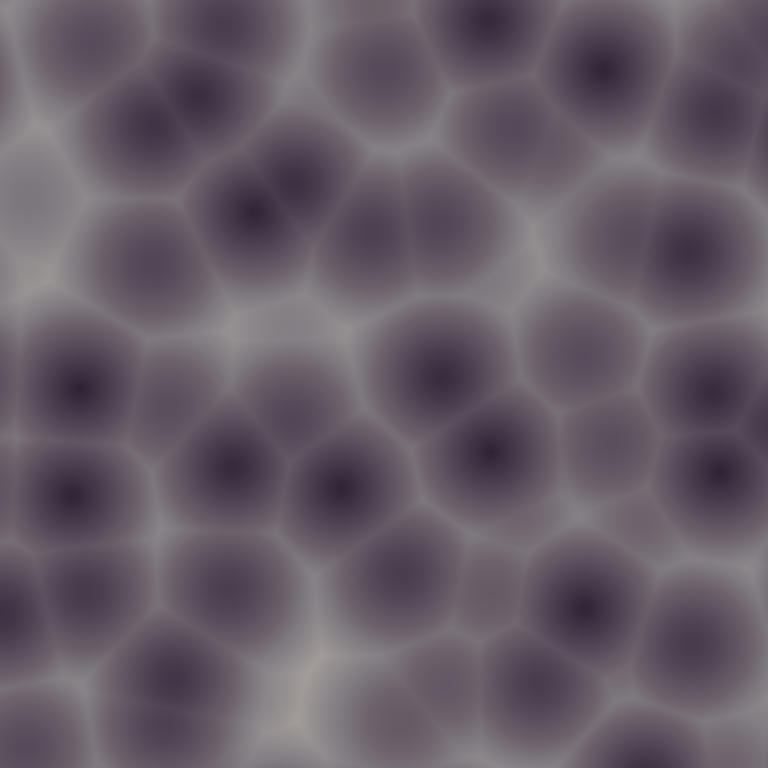
Reproduce this texture procedurally as a Shadertoy shader.

```glsl
const float CELLS_ACROSS = 6.5;            // lattice cells along the canvas height
const vec3 SLICE_ORIGIN = vec3(31.6, 17.2, 24.5);
const float MAX_DISTANCE = 1.0;

// Colour ramp from cell core to cell border
const vec3 CORE_PLUM   = vec3(0.175, 0.128, 0.205);
const vec3 DEEP_MAUVE  = vec3(0.342, 0.300, 0.356);
const vec3 DUSTY_ROSE  = vec3(0.428, 0.382, 0.419);
const vec3 COOL_GREY   = vec3(0.495, 0.477, 0.500);
const vec3 WARM_GREY   = vec3(0.630, 0.610, 0.600);
const float MAUVE_AT = 0.38;
const float ROSE_AT  = 0.56;
const float COOL_AT  = 0.71;

// Integer hash: one random point in the unit cube per lattice cell
vec3 hashPoint(ivec3 cell) {
    uvec3 v = uvec3(cell + 1000) * 1664525u + 1013904223u;
    v.x += v.y * v.z;
    v.y += v.z * v.x;
    v.z += v.x * v.y;
    v ^= v >> 16u;
    v.x += v.y * v.z;
    v.y += v.z * v.x;
    v.z += v.x * v.y;
    return vec3(v >> 8u) / 16777216.0;
}

// Distance to the nearest scattered point in space
float cellDistance(vec3 p) {
    ivec3 base = ivec3(floor(p));
    vec3 local = fract(p);
    float nearest = MAX_DISTANCE * MAX_DISTANCE;
    for (int z = -1; z <= 1; z++)
    for (int y = -1; y <= 1; y++)
    for (int x = -1; x <= 1; x++) {
        ivec3 offset = ivec3(x, y, z);
        vec3 toPoint = vec3(offset) + hashPoint(base + offset) - local;
        nearest = min(nearest, dot(toPoint, toPoint));
    }
    return sqrt(nearest);
}

// Piecewise linear ramp over the distance
vec3 distanceColour(float d) {
    vec3 colour = mix(CORE_PLUM, DEEP_MAUVE, clamp(d / MAUVE_AT, 0.0, 1.0));
    colour = mix(colour, DUSTY_ROSE, clamp((d - MAUVE_AT) / (ROSE_AT - MAUVE_AT), 0.0, 1.0));
    colour = mix(colour, COOL_GREY, clamp((d - ROSE_AT) / (COOL_AT - ROSE_AT), 0.0, 1.0));
    return mix(colour, WARM_GREY, clamp((d - COOL_AT) / (MAX_DISTANCE - COOL_AT), 0.0, 1.0));
}

void mainImage(out vec4 fragColor, in vec2 fragCoord) {
    vec2 uv = fragCoord / iResolution.y;

    // Flat slice through the spatial cells, so some cores lie off the plane
    vec3 slicePoint = SLICE_ORIGIN + vec3(uv * CELLS_ACROSS, 0.0);
    fragColor = vec4(distanceColour(cellDistance(slicePoint)), 1.0);
}
```
